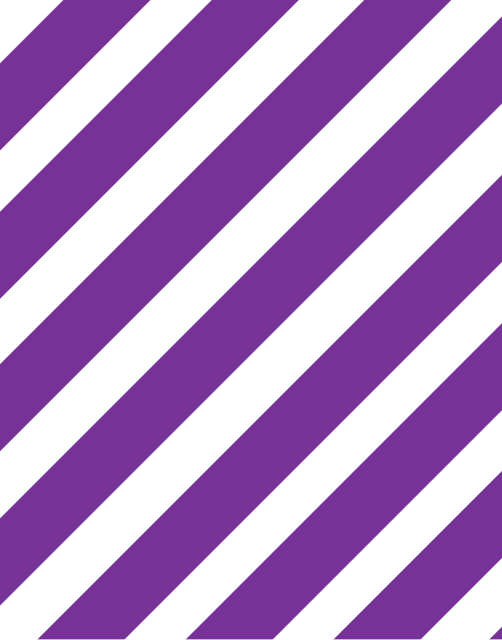
A Shadertoy shader for this pattern:

```glsl
// Broad purple diagonal stripes on white, with slightly uneven spacing.

const vec3 PAPER = vec3(1.0);
const vec3 PURPLE = vec3(0.463, 0.196, 0.588);

// Lengths are in canvas heights, measured along an edge from the top left.
const int STRIPE_COUNT = 8;
const float FIRST_EDGE = 0.0990;
const float PITCH = 0.2378;
const float STRIPE_WIDTH = 0.1361;
const float BOTTOM_MARGIN = 0.001;

// Offset of each stripe from even spacing.
const float DRIFT[STRIPE_COUNT] = float[](
    0.0, -0.0060, -0.0055, -0.0023, 0.0073, 0.0013, -0.0056, 0.0);

// Smooth coverage of a signed distance, negative inside.
float coverage(float dist, float pixel) {
    return 1.0 - smoothstep(-0.75 * pixel, 0.75 * pixel, dist);
}

// Signed distance to a 45 degree band starting at the given diagonal position.
float bandDistance(float diagonal, float start, float width) {
    float halfWidth = 0.5 * width;
    return (abs(diagonal - start - halfWidth) - halfWidth) * sqrt(0.5);
}

float stripeDistance(float diagonal) {
    float nearest = 1e3;
    for (int i = 0; i < STRIPE_COUNT; i++) {
        float start = FIRST_EDGE + PITCH * float(i) + DRIFT[i];
        nearest = min(nearest, bandDistance(diagonal, start, STRIPE_WIDTH));
    }
    return nearest;
}

void mainImage(out vec4 fragColor, in vec2 fragCoord) {
    float pixel = 1.0 / iResolution.y;
    vec2 uv = fragCoord * pixel;

    // Stripes rise to the right, so x plus depth from the top is constant on each.
    float diagonal = uv.x + 1.0 - uv.y;
    float ink = coverage(stripeDistance(diagonal), pixel);

    // Thin pale margin along the bottom edge.
    ink *= coverage(BOTTOM_MARGIN - uv.y, pixel);

    fragColor = vec4(mix(PAPER, PURPLE, ink), 1.0);
}
```
